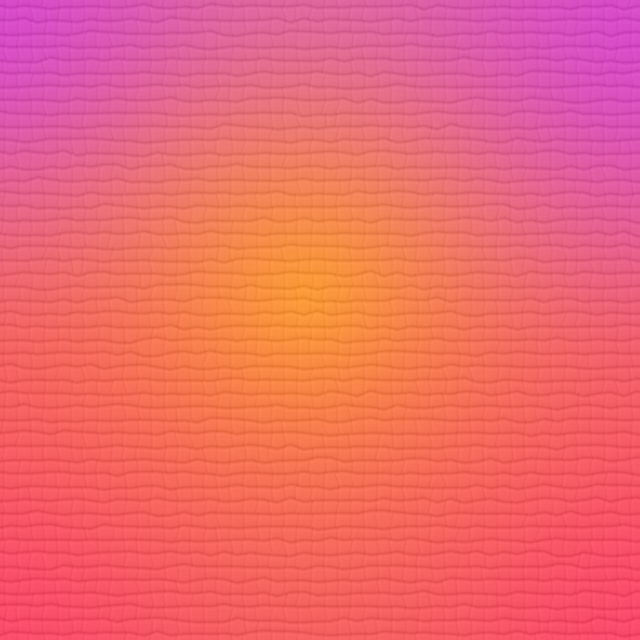
Reproduce this background procedurally as a WebGL 2 fragment shader.

```glsl
#version 300 es
precision highp float;
// A warm sunset gradient with an orange glow, embossed with an uneven woven grid.
uniform vec2 u_resolution;
out vec4 outColor;

const float CELLS = 48.0;
const vec3 MAUVE  = vec3(0.87, 0.40, 0.64);
const vec3 ROSE   = vec3(0.92, 0.42, 0.50);
const vec3 CORAL  = vec3(0.96, 0.38, 0.39);
const vec3 VIOLET = vec3(0.84, 0.27, 0.84);
const vec3 ORANGE = vec3(0.99, 0.63, 0.20);
const vec3 RED    = vec3(0.99, 0.27, 0.44);

float hash(vec2 p) {
    vec3 q = fract(vec3(p.xyx) * 0.1031);
    q += dot(q, q.yzx + 33.33);
    return fract((q.x + q.y) * q.z);
}

// Mostly small signed offsets, with a few larger ones.
float jitter(vec2 id) {
    float r = 2.0 * hash(id) - 1.0;
    return 0.09 * r + 0.13 * r * r * r;
}

float glow(vec2 p, vec2 center, float radius, float power) {
    return exp(-pow(length(p - center) / radius, power));
}

float ridge(float d, float width) {
    return exp(-d * d / (width * width));
}

vec3 background(vec2 uv) {
    vec3 color = mix(CORAL, ROSE, smoothstep(0.40, 0.78, uv.y));
    color = mix(color, MAUVE, smoothstep(0.68, 1.0, uv.y));
    color = mix(color, VIOLET, 0.85 * glow(uv, vec2(0.0, 1.0), 0.30, 2.0));
    color = mix(color, VIOLET, 0.82 * glow(uv, vec2(1.0, 0.95), 0.36, 2.0));
    color = mix(color, RED, 0.75 * glow(uv, vec2(0.0, 0.0), 0.30, 2.0));
    color = mix(color, RED, 0.80 * glow(uv, vec2(1.0, 0.0), 0.30, 2.0));
    return mix(color, ORANGE, 0.90 * glow(uv, vec2(0.48, 0.54), 0.27, 1.4));
}

// Signed height above the nearest bent horizontal thread.
float threadOffset(vec2 p) {
    float row = floor(p.y);
    float column = floor(p.x);
    float bend = mix(jitter(vec2(column, row)), jitter(vec2(column + 1.0, row)), fract(p.x));
    return fract(p.y) - 0.5 - bend;
}

// Signed distance to the slanted seam between two threads.
float seamOffset(vec2 p) {
    vec2 id = floor(p) + 71.0;
    float lean = mix(jitter(id), jitter(id + vec2(0.0, 53.0)), fract(p.y));
    return fract(p.x) - 0.5 - lean;
}

float emboss(vec2 uv) {
    vec2 p = uv * CELLS + vec2(0.2, 0.0);
    float thread = threadOffset(p);
    float seam = seamOffset(p + vec2(0.0, 0.5));
    float strength = 0.6 + 0.4 * hash(floor(p + vec2(0.0, 0.5)) + 17.0);
    float shade = -0.050 * ridge(thread, 0.11) - 0.012 * ridge(thread - 0.1, 0.28);
    shade += 0.014 * ridge(thread + 0.24, 0.13);
    shade -= 0.024 * strength * ridge(seam, 0.08);
    return shade + 0.012 * strength * ridge(seam - 0.18, 0.11);
}

void main() {
    vec2 uv = gl_FragCoord.xy / u_resolution;
    vec3 color = background(uv) + emboss(uv);
    outColor = vec4(clamp(color, 0.0, 1.0), 1.0);
}
```
